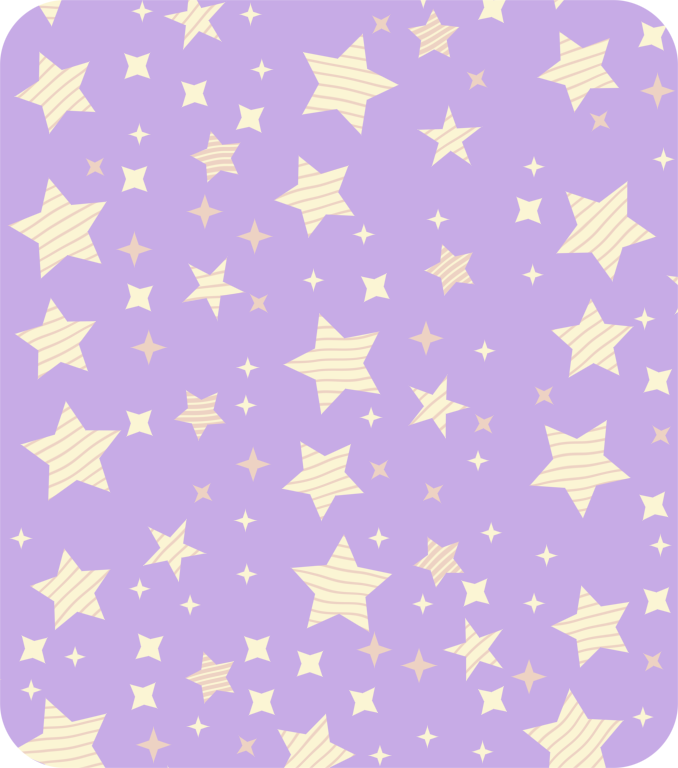
A WebGL 2 fragment shader for this pattern:

```glsl
#version 300 es
precision highp float;

uniform vec2 u_resolution;
out vec4 fragColor;

const float PI = 3.14159265;
const float STAR_CELL = 0.17;
const float SPARK_CELL = 0.074;
const vec3 LILAC = vec3(0.78, 0.67, 0.90);
const vec3 CREAM = vec3(0.985, 0.96, 0.83);
const vec3 PEACH = vec3(0.93, 0.825, 0.765);

vec2 hash2(vec2 p) {
  vec3 q = fract(p.xyx * vec3(0.1031, 0.1030, 0.0973));
  q += dot(q, q.yzx + 33.33);
  return fract((q.xx + q.yz) * q.zy);
}

float gradientNoise(vec2 p) {
  vec2 i = floor(p), f = fract(p);
  vec2 u = f * f * (3.0 - 2.0 * f);
  vec2 e = vec2(0.0, 1.0);
  float a = dot(hash2(i) * 2.0 - 1.0, f);
  float b = dot(hash2(i + e.yx) * 2.0 - 1.0, f - e.yx);
  float c = dot(hash2(i + e) * 2.0 - 1.0, f - e);
  float d = dot(hash2(i + 1.0) * 2.0 - 1.0, f - 1.0);
  return mix(mix(a, b, u.x), mix(c, d, u.x), u.y);
}

vec2 rotate(vec2 p, float angle) {
  float c = cos(angle), s = sin(angle);
  return vec2(c * p.x + s * p.y, c * p.y - s * p.x);
}

// Signed distance to a star with its first tip on the x axis
float starDistance(vec2 p, float points, float radius, float innerRatio) {
  float sector = PI / points;
  float angle = abs(mod(atan(p.y, p.x) + sector, 2.0 * sector) - sector);
  vec2 tip = vec2(radius, 0.0);
  vec2 edge = radius * innerRatio * vec2(cos(sector), sin(sector)) - tip;
  vec2 normal = normalize(vec2(edge.y, -edge.x));
  return dot(length(p) * vec2(cos(angle), sin(angle)) - tip, normal);
}

float coverage(float dist, float pixel) {
  return 1.0 - smoothstep(-0.8 * pixel, 0.8 * pixel, dist);
}

// Jittered centre of a cell, with alternate columns shifted
vec2 scatter(vec2 cell, float size, float jitter) {
  vec2 shift = vec2(0.5, 0.25 + 0.5 * mod(cell.x, 2.0));
  return (cell + shift + jitter * (hash2(cell + size * 500.0) - 0.5)) * size;
}

float starKind(vec2 cell) {
  return mod(cell.x + 2.0 * cell.y, 4.0);
}

// Kinds: 0 large, 1 small peach, 2 medium, 3 slender
float starRadius(float kind) {
  return kind < 0.5 ? 0.069 : kind < 1.5 ? 0.035 : kind < 2.5 ? 0.056 : 0.043;
}

// Free space between a point and the striped stars
float clearance(vec2 p) {
  vec2 base = floor(p / STAR_CELL);
  float free = 1.0;
  for (int k = 0; k < 9; k++) {
    vec2 cell = base + vec2(k % 3, k / 3) - 1.0;
    float gap = distance(p, scatter(cell, STAR_CELL, 0.36));
    free = min(free, gap - 0.88 * starRadius(starKind(cell)));
  }
  return free;
}

vec3 drawStars(vec3 color, vec2 p, float pixel) {
  vec2 base = floor(p / STAR_CELL);
  for (int k = 0; k < 9; k++) {
    vec2 cell = base + vec2(k % 3, k / 3) - 1.0;
    vec2 seed = hash2(cell + 71.0);
    float kind = starKind(cell);
    bool peach = kind == 1.0;
    vec2 q = p - scatter(cell, STAR_CELL, 0.36);
    float shape = starDistance(rotate(q, seed.x * 2.0 * PI), 5.0, starRadius(kind), kind == 3.0 ? 0.37 : 0.5);
    // Slightly wavering hatch lines
    float spacing = peach ? 0.0085 : 0.0145;
    float across = rotate(q, mix(-0.2, 0.85, seed.y)).y + 0.008 * gradientNoise(p * 17.0);
    float line = abs(fract(across / spacing + seed.x) - 0.5) * spacing;
    float hatch = coverage(line - (peach ? 0.0014 : 0.0016), pixel);
    vec3 fill = mix(peach ? PEACH : CREAM, peach ? CREAM : PEACH, hatch);
    color = mix(color, fill, coverage(shape, pixel));
  }
  return color;
}

vec3 drawSparkles(vec3 color, vec2 p, float pixel) {
  vec2 base = floor(p / SPARK_CELL);
  for (int k = 0; k < 9; k++) {
    vec2 cell = base + vec2(k % 3, k / 3) - 1.0;
    vec2 seed = hash2(cell + 19.0);
    vec2 center = scatter(cell, SPARK_CELL, 0.42);
    bool peach = seed.x > 0.68, chunky = seed.x > 0.46 && !peach;
    bool diagonal = chunky || (peach && seed.x < 0.85);
    float radius = chunky ? 0.0235 : !peach ? 0.0135 : diagonal ? 0.016 : 0.0225;
    float turn = diagonal ? PI / 4.0 + 0.3 * (seed.y - 0.5) : 0.0;
    float shape = starDistance(rotate(p - center, turn), 4.0, radius, chunky ? 0.47 : 0.36);
    if (shape < pixel && clearance(center) > radius + 0.006)
      color = mix(color, peach ? PEACH : CREAM, coverage(shape, pixel));
  }
  return color;
}

void main() {
  float pixel = 1.0 / u_resolution.y;
  vec2 p = gl_FragCoord.xy * pixel;
  vec3 color = drawSparkles(LILAC, p, pixel);
  color = drawStars(color, p, pixel);

  // White outside the rounded corners
  vec2 halfSize = 0.5 * u_resolution * pixel;
  vec2 corner = max(abs(p - halfSize) - halfSize + 0.085, 0.0);
  color = mix(vec3(1.0), color, coverage(length(corner) - 0.085, pixel));
  fragColor = vec4(color, 1.0);
}
```
